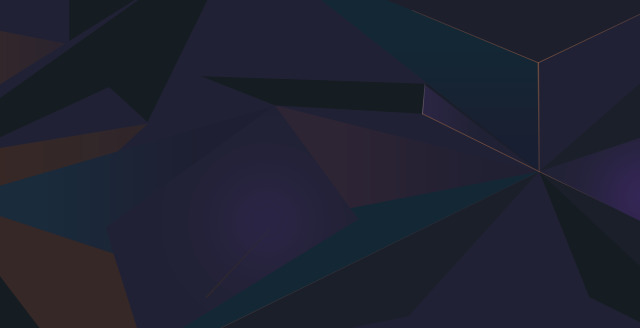
Reproduce this background procedurally as a WebGL 2 fragment shader.

```glsl
#version 300 es
precision highp float;
// Dark low-poly backdrop: flat and softly graded facets meeting at a few hubs,
// with violet glows and thin copper edges. Facets are convex distance fields
// painted back to front on a 7.68 x 3.92 canvas with y measured from the top.

uniform vec2 u_resolution;
out vec4 fragColor;

const vec3 NAVY = vec3(0.130, 0.131, 0.208);
const vec3 INK = vec3(0.083, 0.108, 0.132);
const vec3 SLATE = vec3(0.106, 0.120, 0.163);
const vec3 TEAL = vec3(0.076, 0.153, 0.205);
const vec3 COPPER = vec3(0.46, 0.31, 0.25);
const vec2 HUB = vec2(6.47, 2.05);   // right meeting point
const vec2 PEAK = vec2(3.30, 1.26);  // top of the central facet

vec2 p;       // current canvas position
float pixel;  // size of one pixel in canvas units
vec3 col;     // colour painted so far

float cross2(vec2 a, vec2 b) { return a.x * b.y - a.y * b.x; }

// Signed distance to the infinite line through a and b
float side(vec2 a, vec2 b) {
  return cross2(p - a, normalize(b - a));
}

// Paint a convex quad; winding is found from its diagonals
void quad(vec2 a, vec2 b, vec2 c, vec2 d, vec3 ink) {
  float w = sign(cross2(c - a, d - b));
  float dist = max(max(w * side(a, b), w * side(b, c)),
                   max(w * side(c, d), w * side(d, a)));
  col = mix(col, ink, clamp(0.5 - dist / pixel, 0.0, 1.0));
}

void tri(vec2 a, vec2 b, vec2 c, vec3 ink) {
  quad(a, b, c, 0.5 * (a + c), ink);
}

// Paint a thin line whose opacity runs from fade.x at a to fade.y at b
void edge(vec2 a, vec2 b, float width, vec3 ink, vec2 fade) {
  vec2 ab = b - a;
  float t = clamp(dot(p - a, ab) / dot(ab, ab), 0.0, 1.0);
  float dist = length(p - a - ab * t) - 0.5 * width;
  col = mix(col, ink, clamp(0.5 - dist / pixel, 0.0, 1.0) * mix(fade.x, fade.y, t));
}

float glow(vec2 centre, float radius) {
  vec2 q = (p - centre) / radius;
  return exp(-dot(q, q));
}

void main() {
  vec2 uv = gl_FragCoord.xy / u_resolution;
  p = vec2(uv.x, 1.0 - uv.y) * vec2(7.68, 3.92);
  pixel = 3.92 / u_resolution.y;
  col = NAVY;

  // Upper left: dark blades and a rust wedge
  tri(vec2(0.83, -0.02), vec2(1.65, -0.02), vec2(0.83, 0.49), INK);
  tri(vec2(-0.1, 0.35), vec2(0.78, 0.52), vec2(-0.1, 1.07),
      mix(vec3(0.195, 0.152, 0.170), vec3(0.165, 0.140, 0.185), p.x / 0.78));
  quad(vec2(-0.85, 1.77), vec2(1.66, 0.0), vec2(2.50, -0.02), vec2(1.77, 1.46), INK);
  tri(vec2(1.31, 1.04), vec2(1.77, 1.46), vec2(-0.85, 2.03), NAVY);

  // Left: rust bands around a blue wedge
  vec3 rust = mix(vec3(0.215, 0.158, 0.150), vec3(0.185, 0.148, 0.165), clamp(p.x / 1.7, 0.0, 1.0));
  quad(vec2(-0.1, 1.785), vec2(1.77, 1.48), vec2(1.40, 1.82), vec2(-0.1, 2.25), rust);
  quad(vec2(-0.1, 2.25), PEAK, vec2(1.36, 3.03), vec2(-0.1, 2.55),
       mix(vec3(0.100, 0.170, 0.235), vec3(0.116, 0.123, 0.195), smoothstep(0.2, 2.5, p.x)));
  quad(vec2(-0.1, 2.55), vec2(1.36, 3.03), vec2(1.66, 3.94), vec2(-0.1, 3.94),
       vec3(0.212, 0.157, 0.148));
  tri(vec2(-0.1, 3.17), vec2(0.49, 3.94), vec2(-0.1, 3.94), INK);

  // Centre: plum facet, teal sweep and slate floor
  tri(PEAK, HUB, vec2(4.20, 2.49),
      mix(vec3(0.178, 0.143, 0.205), vec3(0.130, 0.125, 0.198), smoothstep(3.8, 6.0, p.x)));
  quad(HUB, vec2(4.90, 3.78), vec2(4.10, 3.94), vec2(2.61, 3.94), SLATE);
  quad(vec2(4.20, 2.49), HUB, vec2(2.61, 3.94), vec2(2.15, 3.94), TEAL);
  edge(HUB, vec2(2.61, 3.94), 0.008, COPPER, vec2(0.05, 0.35));

  // Central facet with its violet glow and short crease
  quad(PEAK, vec2(4.30, 2.62), vec2(1.73, 4.20), vec2(1.27, 2.72),
       mix(NAVY, vec3(0.166, 0.143, 0.268), glow(vec2(3.2, 2.65), 0.68)));
  edge(vec2(3.24, 2.74), vec2(2.48, 3.55), 0.018, vec3(0.20, 0.165, 0.165), vec2(0.2, 0.8));

  // Dark slab above the peak
  quad(vec2(2.41, 0.91), vec2(5.10, 1.0), vec2(5.07, 1.36), PEAK, INK);

  // Upper right: teal pane, slate roof and violet sliver
  vec3 pane = mix(TEAL, vec3(0.098, 0.122, 0.195), smoothstep(0.4, 1.8, p.y));
  quad(vec2(3.83, -0.02), vec2(4.60, -0.02), vec2(6.46, 0.75), HUB, pane);
  quad(vec2(4.60, -0.02), vec2(7.80, -0.02), vec2(7.80, 0.113), vec2(6.46, 0.75),
       vec3(0.113, 0.120, 0.172));
  tri(vec2(5.10, 1.0), HUB, vec2(5.07, 1.36),
      mix(vec3(0.168, 0.147, 0.262), NAVY, smoothstep(5.0, 5.8, p.x)));
  edge(vec2(5.10, 1.0), HUB, 0.025, INK, vec2(0.8, 0.3));

  // Right fan around the hub
  tri(HUB, vec2(7.80, 0.89), vec2(7.80, 1.61), SLATE);
  tri(HUB, vec2(7.80, 1.61), vec2(7.80, 2.70),
      mix(NAVY, vec3(0.205, 0.150, 0.335), glow(vec2(7.75, 2.35), 0.62)));
  tri(HUB, vec2(7.80, 2.70), vec2(7.80, 3.29), SLATE);
  quad(HUB, vec2(7.80, 3.29), vec2(7.80, 3.91), vec2(7.07, 3.55), INK);

  // Copper rims
  edge(vec2(4.95, 0.125), vec2(6.46, 0.75), 0.010, COPPER, vec2(0.4, 0.8));
  edge(vec2(6.46, 0.75), vec2(7.80, 0.113), 0.010, COPPER, vec2(0.9, 0.5));
  edge(vec2(6.46, 0.75), HUB, 0.016, COPPER, vec2(0.9, 0.4));
  edge(vec2(5.10, 1.0), vec2(5.07, 1.36), 0.010, vec3(0.46, 0.40, 0.45), vec2(0.3, 0.9));
  edge(vec2(5.07, 1.36), HUB, 0.010, COPPER, vec2(0.9, 0.8));
  edge(HUB, vec2(7.30, 2.45), 0.008, COPPER, vec2(0.8, 0.0));

  fragColor = vec4(col, 1.0);
}
```
